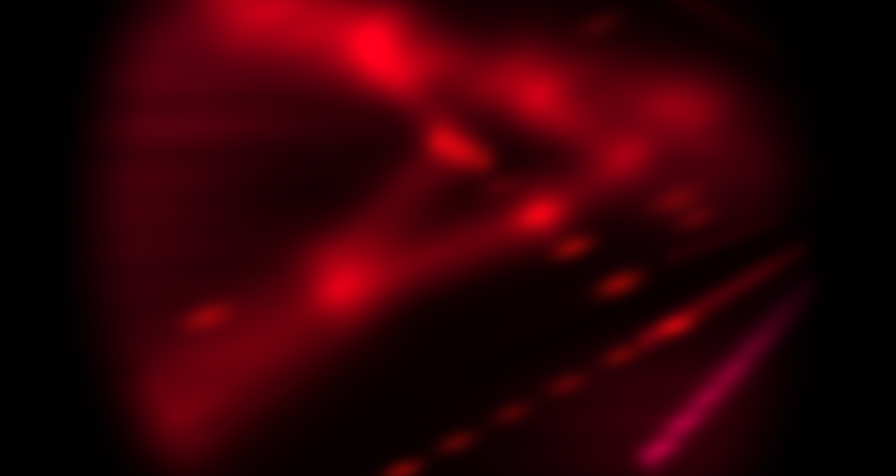
Write a WebGL 1 fragment shader that draws this background.

```glsl
precision highp float;
// Blurred crimson light beams crossing a dark, softly vignetted stage.

uniform vec2 u_resolution;

vec2 gradientAt(vec2 cell) {
  float angle = 6.2832 * fract(sin(dot(cell, vec2(127.1, 311.7))) * 437.58);
  return vec2(cos(angle), sin(angle));
}

float gradientNoise(vec2 p) {
  vec2 i = floor(p), f = p - i;
  vec2 u = f * f * (3.0 - 2.0 * f);
  vec2 e = vec2(1.0, 0.0);
  return mix(
    mix(dot(gradientAt(i), f), dot(gradientAt(i + e), f - e), u.x),
    mix(dot(gradientAt(i + e.yx), f - e.yx), dot(gradientAt(i + e.xx), f - e.xx), u.x),
    u.y);
}

// Soft glow around the segment from a to b.
float beam(vec2 p, vec2 a, vec2 b, float width) {
  vec2 ab = b - a;
  vec2 d = p - a - ab * clamp(dot(p - a, ab) / dot(ab, ab), 0.0, 1.0);
  return exp(-dot(d, d) / (width * width));
}

// Soft elliptical glow.
float haze(vec2 p, vec2 center, vec2 size) {
  vec2 d = (p - center) / size;
  return exp(-dot(d, d));
}

// Small ember, stretched along the rising diagonal.
float ember(vec2 p, vec2 center, float size) {
  vec2 d = mat2(0.94, -0.34, 0.34, 0.94) * (p - center);
  return haze(d, vec2(0.0), size * vec2(1.6, 0.8));
}

void main() {
  // Height is one unit; x is centred for any canvas shape.
  vec2 p = (gl_FragCoord.xy - 0.5 * u_resolution) / u_resolution.y + vec2(0.941, 0.5);

  // Ambient haze with faint horizontal streaks on the left
  float ambient = 0.26 * haze(p, vec2(0.33, 0.84), vec2(0.36, 0.38));
  ambient += 0.12 * haze(p, vec2(0.26, 0.35), vec2(0.22, 0.28));
  ambient += 0.20 * haze(p, vec2(1.48, 0.67), vec2(0.25, 0.16));
  ambient += 0.17 * haze(p, vec2(1.42, 0.12), vec2(0.30, 0.20));
  ambient += 0.07 * haze(p, vec2(0.95, 0.80), vec2(0.50, 0.25));
  ambient *= 1.0 + 0.3 * gradientNoise(p * vec2(2.0, 17.0));
  ambient *= 1.0 - 0.5 * haze(p, vec2(0.62, 0.60), vec2(0.19, 0.10));

  // Upper beam falling to the right, with its inner branch
  float light = 0.53 * beam(p, vec2(0.53, 0.99), vec2(0.78, 0.91), 0.10);
  light += 0.36 * beam(p, vec2(0.79, 0.90), vec2(1.12, 0.80), 0.075);
  light += 0.25 * beam(p, vec2(1.13, 0.78), vec2(1.30, 0.68), 0.055);
  light += 0.23 * beam(p, vec2(1.12, 0.86), vec2(1.45, 0.77), 0.085);
  light += 0.15 * haze(p, vec2(1.41, 0.775), vec2(0.08, 0.06));
  light += 0.24 * beam(p, vec2(0.80, 0.86), vec2(0.97, 0.69), 0.045);

  // Lower beam rising to the right, with its inner branch
  light += 0.36 * beam(p, vec2(0.38, 0.14), vec2(0.68, 0.38), 0.115);
  light += 0.36 * beam(p, vec2(0.72, 0.39), vec2(1.13, 0.545), 0.065);
  light += 0.22 * beam(p, vec2(1.14, 0.56), vec2(1.33, 0.67), 0.06);
  light += 0.24 * beam(p, vec2(0.72, 0.45), vec2(0.92, 0.66), 0.065);

  // Fine fibres along the rising diagonal
  vec2 along = mat2(0.87, -0.5, 0.5, 0.87) * p;
  light *= 1.0 + 0.22 * gradientNoise(along * vec2(5.0, 15.0));

  // Thin streaks on the right
  light += 0.25 * beam(p, vec2(1.36, 0.29), vec2(1.68, 0.48), 0.025);
  light += 0.12 * beam(p, vec2(1.42, 1.0), vec2(1.61, 0.89), 0.03);
  light += 0.10 * beam(p, vec2(1.42, 0.46), vec2(1.64, 0.53), 0.022);

  // Scattered embers
  float embers = 0.34 * beam(p, vec2(0.93, 0.70), vec2(1.01, 0.665), 0.033);
  embers += 0.30 * ember(p, vec2(0.435, 0.335), 0.032);
  embers += 0.25 * ember(p, vec2(1.13, 0.547), 0.032);
  embers += 0.40 * ember(p, vec2(1.205, 0.48), 0.028);
  embers += 0.44 * ember(p, vec2(1.30, 0.403), 0.030);
  embers += 0.22 * ember(p, vec2(1.42, 0.58), 0.035);
  embers += 0.18 * ember(p, vec2(1.46, 0.54), 0.028);
  embers += 0.14 * ember(p, vec2(1.05, 0.61), 0.028);
  embers += 0.14 * ember(p, vec2(1.26, 0.95), 0.030);

  // Dotted trail below the dark diagonal, and the magenta streak's beads
  float magenta = 0.25 * beam(p, vec2(1.37, 0.04), vec2(1.70, 0.39), 0.032);
  for (int i = 0; i < 6; i++) {
    float t = float(i) / 5.0;
    vec2 spot = mix(vec2(0.845, 0.01), vec2(1.42, 0.315), t);
    embers += (0.20 + 0.20 * (2.0 * t - 1.0) * (2.0 * t - 1.0)) * ember(p, spot, 0.027);
    magenta += 0.22 * (1.0 - t) * ember(p, mix(vec2(1.385, 0.055), vec2(1.64, 0.33), t), 0.026);
  }

  // Shadow gaps between the streaks
  float shade = 1.0 - 0.85 * beam(p, vec2(1.0, 0.21), vec2(1.69, 0.53), 0.045);
  shade *= 1.0 - 0.75 * beam(p, vec2(1.33, 1.02), vec2(1.65, 0.85), 0.04);

  vec3 color = vec3(0.03, 0.0, 0.003);
  color += ambient * shade * vec3(1.0, 0.0, 0.18);
  color += light * shade * vec3(1.0, 0.0, 0.10);
  color += embers * vec3(1.0, 0.06, 0.04);
  color += magenta * vec3(1.0, 0.0, 0.42);

  // Rounded vignette, nearly black at both sides
  float radius = length((p - vec2(0.936, 0.51)) / vec2(0.84, 1.08));
  color *= 1.0 - smoothstep(0.76, 1.0, radius);
  gl_FragColor = vec4(color, 1.0);
}
```
